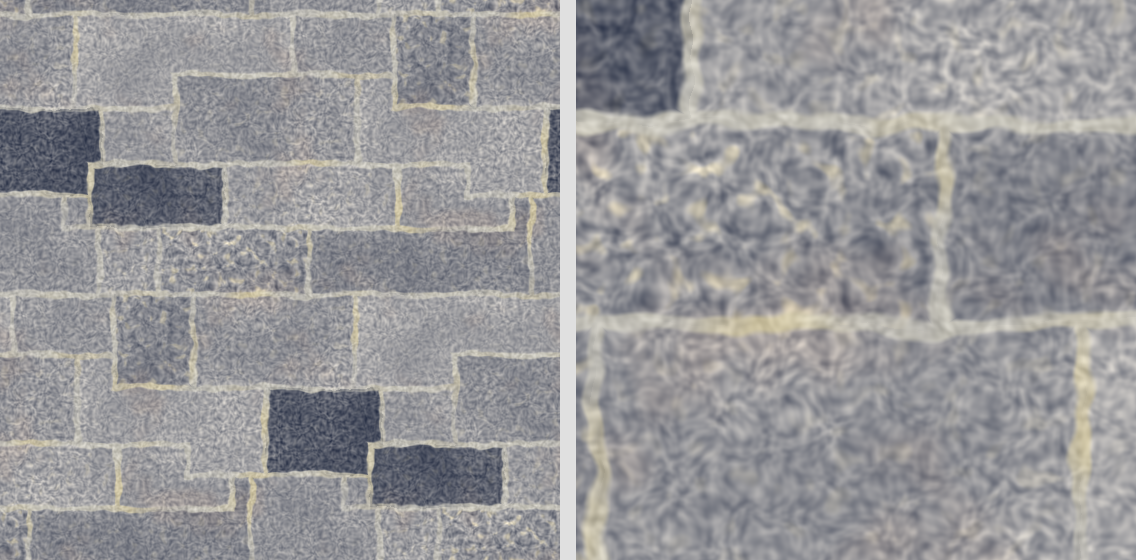
Left, the full canvas; right, a detail of the centre.
Give the GLSL for this texture, as a WebGL 1 fragment shader.

```glsl
precision highp float;
// Weathered grey ashlar wall with stepped courses, pale mortar and a few navy stones.

uniform vec2 u_resolution;

// The wall repeats every 2 units across, and every 1 unit down with a shift of 1 sideways.
vec2 gradient(vec2 cell, float freq) {
  float row = floor((cell.y + 0.5) / freq);
  cell = floor(mod(cell + vec2(freq * row, 0.0) + 0.5, vec2(2.0 * freq, freq)));
  float angle = 6.2832 * fract(sin(dot(cell, vec2(12.99, 78.23)) + freq) * 4375.85);
  return vec2(cos(angle), sin(angle));
}

// Gradient noise that follows the wall's repeat; freq is a whole number.
float noise(vec2 q, float freq) {
  q *= freq;
  vec2 cell = floor(q), f = q - cell;
  vec2 u = f * f * f * (f * (f * 6.0 - 15.0) + 10.0);
  vec2 e = vec2(1.0, 0.0);
  float top = mix(dot(gradient(cell, freq), f),
                  dot(gradient(cell + e.xy, freq), f - e.xy), u.x);
  float bottom = mix(dot(gradient(cell + e.yx, freq), f - e.yx),
                     dot(gradient(cell + e.xx, freq), f - e.xx), u.x);
  return mix(top, bottom, u.y);
}

// A bed joint is (left, right, inner height, outer height) of a stepped line.
float bedLevel(vec4 bed, float x) {
  return mix(bed.w, bed.z, step(bed.x, x) * step(x, bed.y));
}

float bedDistance(vec4 bed, vec2 p) {
  vec2 ends = abs(p.x - bed.xy);
  float beyond = abs(p.y - 0.5 * (bed.z + bed.w)) - 0.5 * abs(bed.z - bed.w);
  float riser = max(min(ends.x, ends.y), beyond);
  return min(abs(p.y - bedLevel(bed, p.x)), riser);
}

void main() {
  vec2 uv = gl_FragCoord.xy / u_resolution;
  vec2 q = vec2(uv.x, 1.0 - uv.y) * 2.0 - vec2(0.0, 0.052);

  // Uneven joints, folded into one tile
  vec2 p = q + 0.018 * vec2(noise(q, 7.0), noise(q, 5.0))
             + 0.010 * vec2(noise(q, 26.0), noise(q, 23.0));
  float row = floor(p.y);
  p = vec2(mod(p.x + row, 2.0), p.y - row);

  // Three stepped beds divide the tile into four courses
  vec4 bedA = vec4(0.625, 1.406, 0.216, 0.333);
  vec4 bedB = vec4(0.318, 1.667, 0.534, 0.646);
  vec4 bedC = vec4(0.234, 1.830, 0.763, 0.646);

  // Upright joints, tone and roughness of the four stones in each course
  vec4 joints = vec4(0.266, 1.050, 1.406, 1.693);
  vec4 tones = vec4(0.54, 0.62, 0.54, 0.49);
  vec4 roughness = vec4(0.3, 0.1, 0.1, 0.8);
  if (p.y > bedLevel(bedC, p.x)) {
    joints = vec4(0.352, 0.568, 1.107, 1.896);
    tones = vec4(0.53, 0.55, 0.51, 0.47);
    roughness = vec4(0.1, 0.5, 1.0, 0.3);
  } else if (p.y > bedLevel(bedB, p.x)) {
    joints = vec4(0.318, 0.800, 1.420, 1.830);
    tones = vec4(0.53, 0.23, 0.59, 0.57);
    roughness = vec4(0.1, 0.3, 0.4, 0.1);
  } else if (p.y > bedLevel(bedA, p.x)) {
    joints = vec4(0.365, 0.625, 1.276, 1.953);
    tones = vec4(0.17, 0.58, 0.52, 0.60);
    roughness = vec4(0.1, 0.2, 0.3, 0.1);
  }

  // Pick the stone; the first one wraps round the tile's sides
  float index = mod(dot(step(joints, vec4(p.x)), vec4(1.0)), 4.0);
  vec4 pick = 1.0 - step(0.5, abs(vec4(0.0, 1.0, 2.0, 3.0) - index));
  float tone = dot(tones, pick), rough = dot(roughness, pick);

  // Distance to the nearest joint
  vec4 sides = abs(p.x - joints);
  float edge = min(min(sides.x, sides.y), min(sides.z, sides.w));
  edge = min(edge, min(p.y, 1.0 - p.y));
  edge = min(edge, min(bedDistance(bedA, p), min(bedDistance(bedB, p), bedDistance(bedC, p))));

  // Tooled, pitted stone face with cloudy wear
  vec2 bent = q + 0.012 * vec2(noise(q, 19.0), noise(q, 21.0));
  float cloud = noise(q, 3.0) + 0.6 * noise(q, 8.0);
  float grain = noise(bent, 58.0) + 0.8 * noise(bent, 97.0);
  float chips = noise(bent, 30.0) + 0.6 * noise(bent, 47.0);
  float t = tone + 0.13 * cloud + (0.24 + 0.14 * cloud) * grain + 0.28 * rough * chips;
  t += 0.10 * exp(-edge * 32.0) - 0.05 * smoothstep(0.012, 0.0, abs(edge - 0.02));
  vec3 color = mix(vec3(0.18, 0.21, 0.29), vec3(0.90, 0.88, 0.85), t);

  // Rusty pink and ochre stains
  float stain = smoothstep(0.1, 0.5, noise(q + 0.37, 4.0) + 0.3 * noise(q, 17.0));
  color += stain * tone * vec3(0.05, 0.01, -0.02);
  color += rough * smoothstep(0.15, 0.6, chips) * vec3(0.06, 0.04, -0.03);

  // Mortar, yellowed in places and partly worn away
  float halfWidth = 0.010 + 0.006 * noise(q, 15.0);
  float blur = max(0.004, 1.5 / u_resolution.y);
  float mortar = 1.0 - smoothstep(halfWidth - blur, halfWidth + blur, edge);
  mortar *= clamp(0.80 + 0.7 * noise(q, 6.0) + 0.3 * noise(q, 31.0), 0.35, 1.0);
  float yellow = smoothstep(-0.1, 0.5, noise(q + 0.61, 5.0));
  vec3 mortarColor = mix(vec3(0.77, 0.76, 0.72), vec3(0.80, 0.76, 0.63), yellow);
  color = mix(color, mortarColor + 0.12 * grain, mortar);

  gl_FragColor = vec4(clamp(color, 0.0, 1.0), 1.0);
}
```
